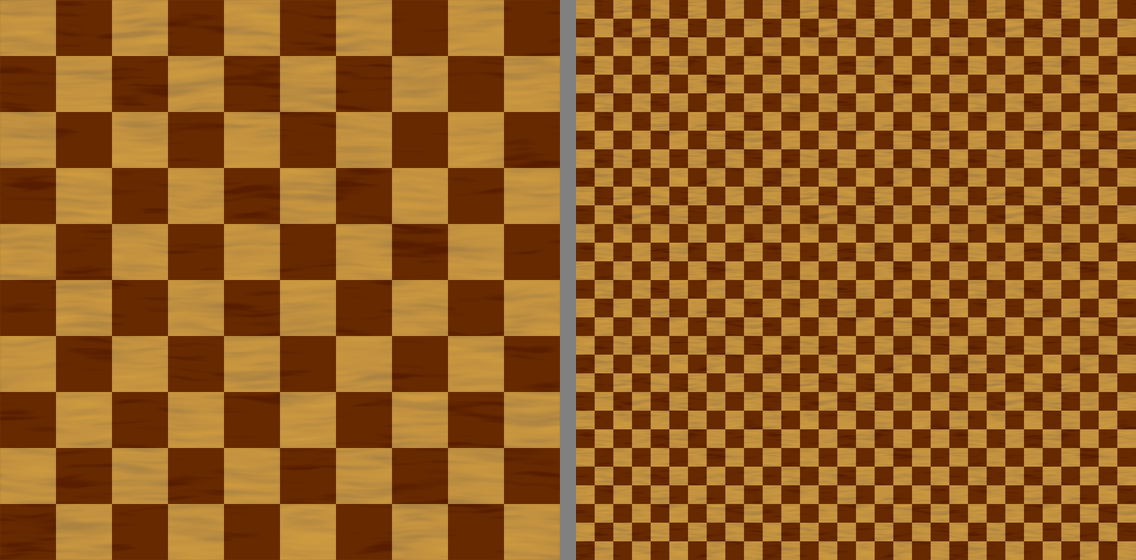
Left: one tile. Right: repeated 3 by 3.
Write a WebGL 1 fragment shader that draws this pattern.

```glsl
precision highp float;
// Ten by ten checkerboard of pale and dark wood with fine horizontal grain.

uniform vec2 u_resolution;

const float TAU = 6.2831853;
const float SQUARES = 10.0;
const float EDGE = 0.01; // half width of the soft edge, in squares

const vec3 PALE = vec3(0.765, 0.572, 0.250);
const vec3 PALE_SHADE = vec3(0.675, 0.515, 0.255);
const vec3 PALE_GLOW = vec3(0.805, 0.605, 0.245);
const vec3 DARK = vec3(0.400, 0.160, 0.000);
const vec3 DARK_SHADE = vec3(0.345, 0.115, 0.000);

vec3 hash3(vec2 p, float seed) {
  vec3 q = vec3(dot(p, vec2(127.1, 311.7)),
                dot(p, vec2(269.5, 183.3)),
                dot(p, vec2(419.2, 371.9)));
  return fract(sin(q + seed) * 43758.55);
}

// Signed cellular noise: one soft spot per cell, wrapping over the grid.
float streaks(vec2 uv, vec2 grid, float seed) {
  vec2 p = uv * grid;
  vec2 cell = floor(p);
  vec2 local = p - cell;
  float sum = 0.0;
  for (int j = -1; j <= 1; j++) {
    for (int i = -1; i <= 1; i++) {
      vec2 offset = vec2(float(i), float(j));
      vec3 h = hash3(mod(cell + offset, grid), seed);
      vec2 d = offset + h.xy - local;
      float falloff = max(1.0 - dot(d, d), 0.0);
      sum += (2.0 * h.z - 1.0) * falloff * falloff;
    }
  }
  return sum;
}

// Layered sines with whole frequencies bend the grain gently.
vec2 bend(vec2 uv) {
  float lift = 0.0035 * sin(TAU * (2.0 * uv.x + uv.y))
             + 0.0018 * sin(TAU * (5.0 * uv.x - 3.0 * uv.y) + 1.7)
             + 0.0008 * sin(TAU * (11.0 * uv.x + 7.0 * uv.y) + 0.6);
  return uv + vec2(0.0, lift);
}

float woodGrain(vec2 uv) {
  return 0.45 * streaks(uv, vec2(9.0, 46.0), 1.3)
       + 0.60 * streaks(uv, vec2(14.0, 115.0), 4.1)
       + 0.35 * streaks(uv, vec2(22.0, 210.0), 7.9);
}

// Alternates between +1 and -1 on successive unit squares.
float alternate(float x, float softness) {
  float wave = 0.5 - abs(mod(x + 0.5, 2.0) - 1.0);
  return clamp(wave / softness, -1.0, 1.0);
}

// 0 on dark squares, 1 on pale ones; the lower left square is dark.
float checker(vec2 p, float softness) {
  return 0.5 - 0.5 * alternate(p.x, softness) * alternate(p.y, softness);
}

vec3 paleWood(float grain) {
  vec3 color = mix(PALE, PALE_SHADE, clamp(-grain, 0.0, 1.0));
  return mix(color, PALE_GLOW, clamp(grain, 0.0, 1.0));
}

vec3 darkWood(float grain) {
  return mix(DARK, DARK_SHADE, smoothstep(0.1, 0.9, -grain));
}

void main() {
  vec2 uv = gl_FragCoord.xy / u_resolution;
  float pixel = SQUARES / min(u_resolution.x, u_resolution.y);
  float softness = max(EDGE, 0.5 * pixel);

  float grain = woodGrain(bend(uv));
  float pale = checker(uv * SQUARES, softness);
  gl_FragColor = vec4(mix(darkWood(grain), paleWood(grain), pale), 1.0);
}
```
